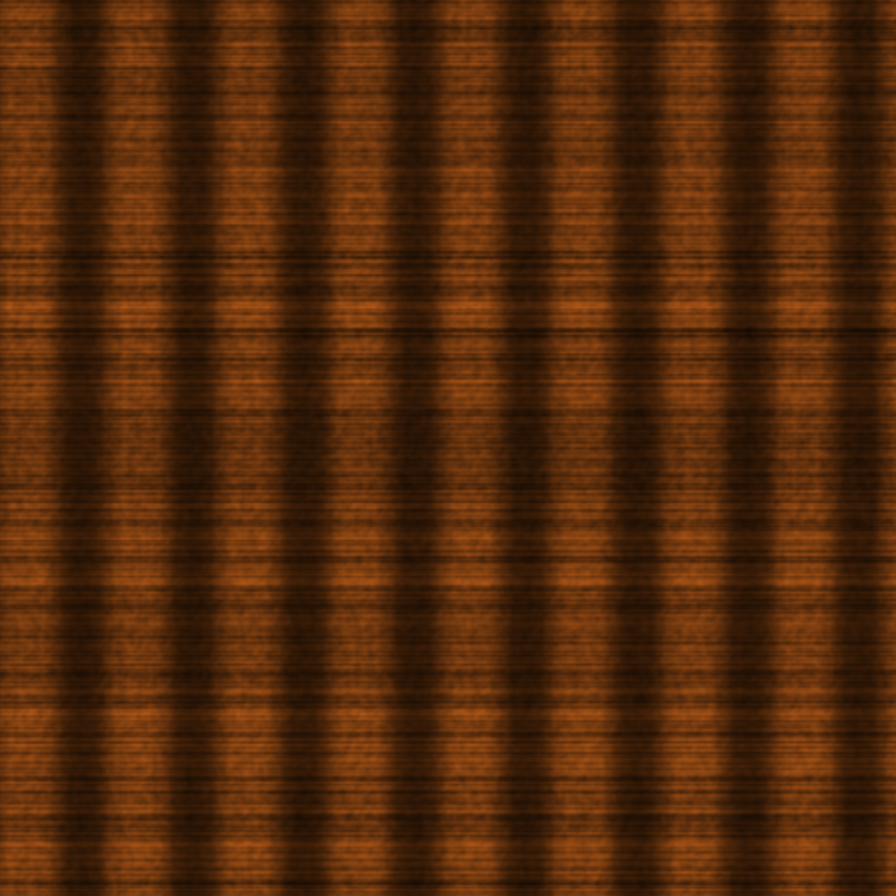
Give the GLSL for this texture, as a three.js fragment shader.

```glsl
// Dark brown ribbed fabric: soft vertical folds crossed by fine horizontal threads.
#define FOLDS 8.07          // folds across the canvas
#define FOLD_CENTER 0.0293  // position of the first bright crest
#define THREADS 85.0        // coarsest thread cells up the canvas
#define THREAD_DEPTH 0.40
#define GRAIN 85.0          // mottling cells across the canvas
#define GRAIN_DEPTH 0.22
#define SHADE_DEPTH 0.13    // slow light and dark rows
#define GROOVE_DEPTH 0.20   // occasional dark threads
#define VALLEY_COLOR vec3(0.180, 0.088, 0.021)
#define CREST_COLOR vec3(0.455, 0.224, 0.058)

varying vec2 vUv;

const float TAU = 6.2831853;

// Unit gradient with a hashed direction
vec2 gradientAt(vec2 cell) {
  vec3 p = fract(vec3(cell.xyx) * vec3(0.1031, 0.1030, 0.0973));
  p += dot(p, p.yzx + 33.33);
  float angle = TAU * fract((p.x + p.y) * p.z);
  return vec2(cos(angle), sin(angle));
}

// Gradient noise, roughly -0.7 to 0.7
float gradientNoise(vec2 p) {
  vec2 i = floor(p);
  vec2 f = p - i;
  vec2 u = f * f * f * (f * (f * 6.0 - 15.0) + 10.0);
  float a = dot(gradientAt(i), f);
  float b = dot(gradientAt(i + vec2(1.0, 0.0)), f - vec2(1.0, 0.0));
  float c = dot(gradientAt(i + vec2(0.0, 1.0)), f - vec2(0.0, 1.0));
  float d = dot(gradientAt(i + 1.0), f - 1.0);
  return mix(mix(a, b, u.x), mix(c, d, u.x), u.y);
}

// Soft wave from crest (1) to valley (0)
float foldProfile(float x) {
  float wave = 0.5 + 0.5 * cos(TAU * FOLDS * (x - FOLD_CENTER));
  return smoothstep(-0.08, 0.95, wave);
}

// Long horizontal threads in three sizes, the finer ones stronger
float threadNoise(vec2 uv) {
  float sum = 0.0;
  float weight = 0.5;
  float frequency = THREADS;
  for (int i = 0; i < 3; i++) {
    float row = float(i) * 19.0 + 0.37;
    sum += weight * gradientNoise(vec2(uv.x * 0.25 + row, uv.y * frequency + row));
    frequency *= 1.75;
    weight += 0.25;
  }
  return sum;
}

// Small diagonal mottling, slightly wider than high
float grainNoise(vec2 uv) {
  vec2 p = vec2(0.85 * uv.x + 0.3 * uv.y, uv.y - 0.35 * uv.x) * GRAIN;
  return gradientNoise(p) + 0.6 * gradientNoise(p * 1.9 + 17.3);
}

void main() {
  float fold = foldProfile(vUv.x);
  float threads = threadNoise(vUv);
  float grain = grainNoise(vUv);

  // Slow shading, with faint columns along the flanks of the folds
  float shade = gradientNoise(vec2(vUv.x * 0.4 + 5.4, vUv.y * 17.0));
  float columns = gradientNoise(vec2(vUv.x * 130.0, vUv.y * 2.0 + 8.5));

  // Sparse dark grooves running the full width
  float groove = smoothstep(0.30, 0.55, gradientNoise(vec2(41.45, vUv.y * 110.0)));

  float light = 1.0 + THREAD_DEPTH * threads + GRAIN_DEPTH * grain
              + SHADE_DEPTH * shade + 0.08 * columns;
  light *= 1.0 - GROOVE_DEPTH * groove;

  vec3 color = mix(VALLEY_COLOR, CREST_COLOR, fold) * light;
  gl_FragColor = vec4(clamp(color, 0.0, 1.0), 1.0);
}
```
